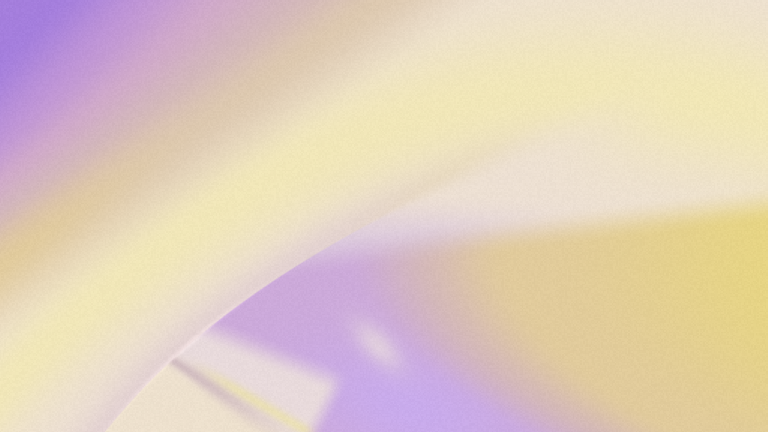
Give the GLSL for this background, as a Shadertoy shader.

```glsl
// Soft silk ribbon: a pale yellow fold sweeps over violet, pink and gold cloth.
// Each fold is a smooth mask around a curve, filled with colour ramps across
// that curve; small glows, streaks and a fine cell grain finish the surface.

const vec3 VIOLET   = vec3(0.645, 0.495, 0.865);
const vec3 ORCHID   = vec3(0.750, 0.585, 0.840);
const vec3 LAVENDER = vec3(0.785, 0.670, 0.925);
const vec3 LILAC    = vec3(0.800, 0.665, 0.850);
const vec3 PINK     = vec3(0.815, 0.665, 0.790);
const vec3 MAUVE    = vec3(0.825, 0.715, 0.735);
const vec3 TAN      = vec3(0.865, 0.785, 0.685);
const vec3 SAND     = vec3(0.882, 0.795, 0.610);
const vec3 GOLD     = vec3(0.905, 0.835, 0.510);
const vec3 YELLOW   = vec3(0.945, 0.905, 0.715);
const vec3 CREAM    = vec3(0.928, 0.877, 0.825);
const vec3 PEARL    = vec3(0.905, 0.850, 0.865);

// Gaussian falloff around a centre value.
float bell(float value, float centre, float width) {
    float t = (value - centre) / width;
    return exp(-t * t);
}

// Elliptic glow, turned by an angle.
float glow(vec2 p, vec2 centre, vec2 radii, float angle) {
    vec2 v = p - centre;
    float c = cos(angle), s = sin(angle);
    v = vec2(c * v.x + s * v.y, c * v.y - s * v.x) / radii;
    return exp(-dot(v, v));
}

// Signed distance above a line through a point with a given slope.
float aboveLine(vec2 p, vec2 through, float slope) {
    return (p.y - through.y - slope * (p.x - through.x)) / sqrt(1.0 + slope * slope);
}

// Approximate signed distance above the ribbon's lower edge.
float aboveEdge(vec2 p) {
    float u = p.x - 0.243;
    float decay = exp(-3.1 * u);
    float slope = 0.42 + 0.8215 * decay;
    return (p.y - 0.42 * u - 0.265 * (1.0 - decay)) / sqrt(1.0 + slope * slope);
}

// Strength of the yellow sheen that follows the middle of the ribbon.
float sheen(vec2 p) {
    float centre = 0.10 + p.x - 0.36 * p.x * p.x;
    return bell(p.y, centre, 0.13 + 0.03 * p.x);
}

// Ribbon and the violet cloth behind its upper left side.
vec3 upperFold(vec2 p, float edge) {
    vec3 col = mix(CREAM, YELLOW, 0.95 * sheen(p));
    vec3 underside = mix(vec3(0.875, 0.800, 0.820), vec3(0.900, 0.840, 0.730),
                         smoothstep(0.7, 1.1, p.x));
    col = mix(col, underside, 0.75 * bell(edge, 0.0, 0.055) * (1.0 - smoothstep(1.0, 1.35, p.x)));

    float q = aboveLine(p, vec2(0.0, 0.29), 0.70);
    q += 0.25 * (1.0 - p.y) * smoothstep(0.12, 0.35, q);
    vec3 rim = mix(SAND, TAN, smoothstep(0.0, 0.5, p.x));
    col = mix(col, rim, smoothstep(-0.09, 0.09, q));
    col = mix(col, MAUVE, smoothstep(0.07, 0.21, q));
    col = mix(col, PINK, smoothstep(0.18, 0.31, q));
    col = mix(col, ORCHID, smoothstep(0.28, 0.41, q));
    return mix(col, VIOLET, smoothstep(0.38, 0.51, q));
}

// Pale petal with a shaded crease and a yellow crease, at the lower left.
vec3 addPetal(vec3 col, vec2 p) {
    float top = 1.0 - smoothstep(-0.035, 0.035, aboveLine(p, vec2(0.49, 0.235), -0.40));
    float side = 1.0 - smoothstep(-0.035, 0.025, p.x - 0.73 - 0.5 * p.y);
    float shade = aboveLine(p, vec2(0.41, 0.165), -0.66);
    vec3 petal = mix(vec3(0.930, 0.880, 0.805), vec3(0.910, 0.855, 0.860),
                     smoothstep(-0.04, 0.03, shade));
    float spread = 0.012 + 0.08 * max(p.x - 0.42, 0.0);
    petal = mix(petal, vec3(0.790, 0.700, 0.730),
                0.75 * bell(shade, -0.005, spread) * (1.0 - smoothstep(0.45, 0.72, p.x)));
    float crease = aboveLine(p, vec2(0.45, 0.155), -0.59);
    petal = mix(petal, vec3(0.920, 0.880, 0.690),
                0.85 * bell(crease, 0.0, 0.014) * smoothstep(0.42, 0.56, p.x));
    return mix(col, petal, top * side);
}

// Cloth below the ribbon: lilac to gold, with a pearl sail above it.
vec3 lowerFold(vec2 p) {
    float drop = max(0.375 - p.y, 0.0);
    float t = p.x - 0.93 - 0.3 * drop - 2.0 * drop * drop;
    vec3 col = mix(LILAC, LAVENDER, glow(p, vec2(0.95, 0.05), vec2(0.27, 0.13), -0.35));
    col = mix(col, MAUVE, smoothstep(-0.13, 0.06, t));
    col = mix(col, SAND, smoothstep(0.0, 0.26, t));
    col = mix(col, GOLD, smoothstep(0.25, 0.95, t));
    col = mix(col, PEARL, 0.75 * glow(p, vec2(0.875, 0.20), vec2(0.07, 0.033), -0.8));
    col = addPetal(col, p);

    vec3 sail = mix(vec3(0.865, 0.795, 0.865), CREAM, smoothstep(0.0, 0.13, p.y - 0.43));
    sail = mix(sail, CREAM, smoothstep(0.95, 1.45, p.x));
    sail = mix(sail, YELLOW, sheen(p) * smoothstep(1.15, 1.6, p.x));
    float sailMask = smoothstep(-0.045, 0.045, aboveLine(p, vec2(0.9, 0.425), 0.119));
    return mix(col, sail, sailMask);
}

// One random value per grain cell.
float cellHash(vec2 cell) {
    vec3 v = fract(vec3(cell.xyx) * 0.1031);
    v += dot(v, v.yzx + 33.33);
    return fract((v.x + v.y) * v.z);
}

void mainImage(out vec4 fragColor, in vec2 fragCoord) {
    vec2 p = fragCoord / iResolution.y;
    float edge = aboveEdge(p);
    // The fold is crisp at the lower left and melts away to the right.
    float blur = 0.0025 + 0.06 * smoothstep(0.8, 1.35, p.x);
    vec3 col = mix(lowerFold(p), upperFold(p, edge), smoothstep(-blur, blur, edge));
    col += 0.05 * bell(edge, 0.002, 0.006) * bell(p.x, 0.43, 0.16);
    col += 0.022 * (cellHash(floor(p * 288.0)) - 0.5);
    fragColor = vec4(col, 1.0);
}
```
